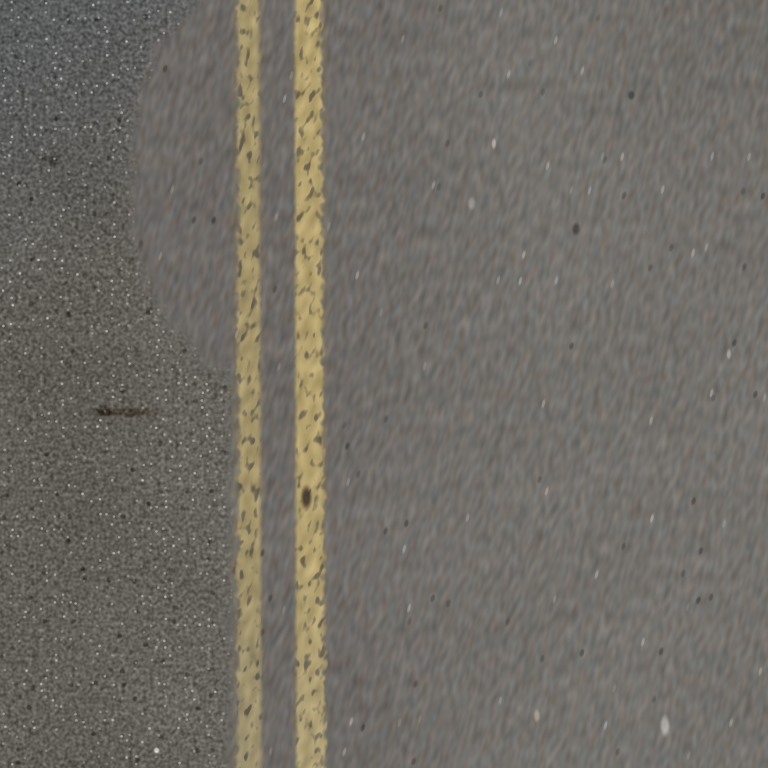
Reproduce this texture procedurally as a WebGL 2 fragment shader.

```glsl
#version 300 es
precision highp float;
uniform vec2 u_resolution;
out vec4 fragColor;

vec2 hash2(vec2 p) {
  vec3 q = fract(p.xyx * vec3(0.1031, 0.1030, 0.0973));
  q += dot(q, q.yzx + 33.33);
  return fract((q.xx + q.yz) * q.zy);
}

float gradientNoise(vec2 p) {
  vec2 i = floor(p), f = fract(p);
  vec2 u = f * f * f * (f * (f * 6.0 - 15.0) + 10.0);
  vec2 e = vec2(0.0, 1.0);
  float a = dot(hash2(i) * 2.0 - 1.0, f);
  float b = dot(hash2(i + e.yx) * 2.0 - 1.0, f - e.yx);
  float c = dot(hash2(i + e.xy) * 2.0 - 1.0, f - e.xy);
  float d = dot(hash2(i + e.yy) * 2.0 - 1.0, f - e.yy);
  return mix(mix(a, b, u.x), mix(c, d, u.x), u.y);
}

float fbm(vec2 p) {
  float sum = 0.0, gain = 1.0;
  for (int k = 0; k < 3; k++) {
    sum += gain * gradientNoise(p);
    p = p * 2.03 + 17.3;
    gain *= 0.6;
  }
  return sum;
}

// Soft elongated spot: 1 at its centre, 0 outside
float spot(vec2 p, vec2 centre, vec2 size) {
  return 1.0 - smoothstep(0.3, 1.0, length((p - centre) / size));
}

// One randomly placed grain per cell, present with the given chance
float flecks(vec2 p, vec2 cells, float chance, vec2 size) {
  vec2 id = floor(p * cells);
  vec2 place = (id + 0.25 + 0.5 * hash2(id + 5.7)) / cells;
  vec2 pick = hash2(id + 91.3);
  return step(pick.x, chance) * (0.4 + 0.6 * pick.y) * spot(p, place, size);
}

// Vertical stripe with worn edges
float stripe(float x, float left, float right, float soft) {
  return smoothstep(left - soft, left + soft, x) * (1.0 - smoothstep(right - soft, right + soft, x));
}

void main() {
  vec2 p = gl_FragCoord.xy / u_resolution;
  vec2 slanted = vec2(p.x - 0.22 * p.y, p.y);
  float streak = gradientNoise(slanted * vec2(150.0, 58.0));
  float broadStreak = gradientNoise(slanted * vec2(75.0, 32.0) + 40.0);
  float cloud = fbm(p * 5.0 + 3.0);

  // Smooth asphalt, smeared along the road
  vec3 smoothRoad = mix(vec3(0.422, 0.406, 0.392), vec3(0.452, 0.440, 0.422), smoothstep(0.3, 0.75, p.x));
  smoothRoad += 0.018 * cloud + 0.085 * streak + 0.05 * broadStreak;
  smoothRoad += vec3(0.03, -0.005, -0.025) * gradientNoise(slanted * vec2(95.0, 40.0) + 80.0);
  smoothRoad -= 0.02 * smoothstep(0.7, 1.0, p.y) * smoothstep(0.6, 1.0, p.x);
  smoothRoad += 0.16 * flecks(slanted, vec2(42.0, 26.0), 0.09, vec2(0.003, 0.008));
  smoothRoad -= 0.13 * flecks(slanted + 3.0, vec2(38.0, 30.0), 0.06, vec2(0.004, 0.007));

  // Coarse asphalt, cooler towards the top left corner
  float grain = gradientNoise(p * 215.0) + 0.6 * gradientNoise(p * 120.0 + 9.0);
  vec3 coarseRoad = mix(vec3(0.380, 0.367, 0.342), vec3(0.355, 0.360, 0.362),
                        smoothstep(0.5, 1.0, p.y - 0.6 * p.x));
  coarseRoad += 0.17 * grain + 0.03 * cloud + 0.02 * smoothstep(0.1, 0.28, p.x);
  coarseRoad += 0.28 * flecks(p, vec2(105.0), 0.25, vec2(0.0026));
  coarseRoad -= 0.15 * flecks(p + 2.0, vec2(60.0), 0.13, vec2(0.0045));
  coarseRoad -= vec3(0.09, 0.10, 0.12) * spot(p, vec2(0.163 - 0.4 * (p.y - 0.463), 0.463), vec2(0.06, 0.009));
  coarseRoad -= 0.10 * spot(p, vec2(0.135, 0.464), vec2(0.013, 0.011));
  coarseRoad -= 0.10 * spot(p, vec2(0.068, 0.792), vec2(0.013, 0.010));

  // Smooth side: right of the seam, plus a rounded bulge near the top
  float wobble = 0.012 * gradientNoise(p * vec2(20.0, 24.0));
  float bulge = (1.0 - length((p - vec2(0.300, 0.770)) / vec2(0.130, 0.245))) * 0.13;
  float side = max(p.x - 0.298, bulge) + wobble;
  vec3 colour = mix(coarseRoad, smoothRoad, smoothstep(-0.010, 0.010, side));

  // Two yellow lines drifting slightly right towards the bottom
  float fall = 1.0 - p.y;
  float ragged = 0.007 * gradientNoise(p * vec2(50.0, 75.0)) + 0.004 * gradientNoise(p * vec2(140.0, 110.0));
  float leftLine = stripe(p.x, 0.310 + ragged, 0.337 + 0.003 * fall + 0.3 * ragged, 0.004);
  float rightLine = stripe(p.x, 0.384 + 0.002 * fall + 0.3 * ragged, 0.418 + 0.005 * fall + ragged, 0.0035);
  float lines = max(0.92 * leftLine, rightLine);
  float halo = max(stripe(p.x, 0.304, 0.342, 0.008), stripe(p.x, 0.382, 0.426, 0.006));
  colour += vec3(0.035, 0.025, -0.015) * halo * (1.0 - lines);

  // Cracked paint: dark slanted gaps between pale patches
  float wear = gradientNoise(slanted * vec2(115.0, 62.0) + 20.0) + 0.5 * gradientNoise(slanted * vec2(190.0, 100.0));
  float worn = smoothstep(0.06, 0.50, wear);
  vec3 paint = mix(vec3(0.715, 0.640, 0.440), vec3(0.440, 0.395, 0.290), worn);
  paint += vec3(0.16, 0.15, 0.12) * gradientNoise(slanted * vec2(90.0, 45.0) + 60.0);
  paint -= vec3(0.05, 0.04, 0.02) * leftLine;
  paint += vec3(-0.03, -0.015, 0.02) * smoothstep(0.35, 0.0, p.y);
  colour = mix(colour, paint, lines * (0.95 - 0.25 * worn));

  // Stain on the right line and a few larger pebbles
  colour = mix(colour, vec3(0.25, 0.21, 0.17), 0.9 * spot(p, vec2(0.399, 0.352), vec2(0.009, 0.020)));
  colour += 0.22 * spot(p, vec2(0.866, 0.055), vec2(0.008, 0.017));
  colour += vec3(0.18, 0.17, 0.11) * spot(p, vec2(0.699, 0.068), vec2(0.005, 0.011));
  colour += 0.20 * spot(p, vec2(0.643, 0.813), vec2(0.004, 0.009));
  colour += 0.13 * spot(p, vec2(0.614, 0.735), vec2(0.007, 0.011));
  colour += 0.17 * spot(p, vec2(0.949, 0.539), vec2(0.004, 0.009));
  colour += 0.40 * spot(p, vec2(0.204, 0.023), vec2(0.005));
  colour -= 0.15 * spot(p, vec2(0.750, 0.702), vec2(0.007, 0.011));
  colour -= 0.13 * spot(p, vec2(0.822, 0.876), vec2(0.006, 0.008));

  fragColor = vec4(clamp(colour, 0.0, 1.0), 1.0);
}
```
